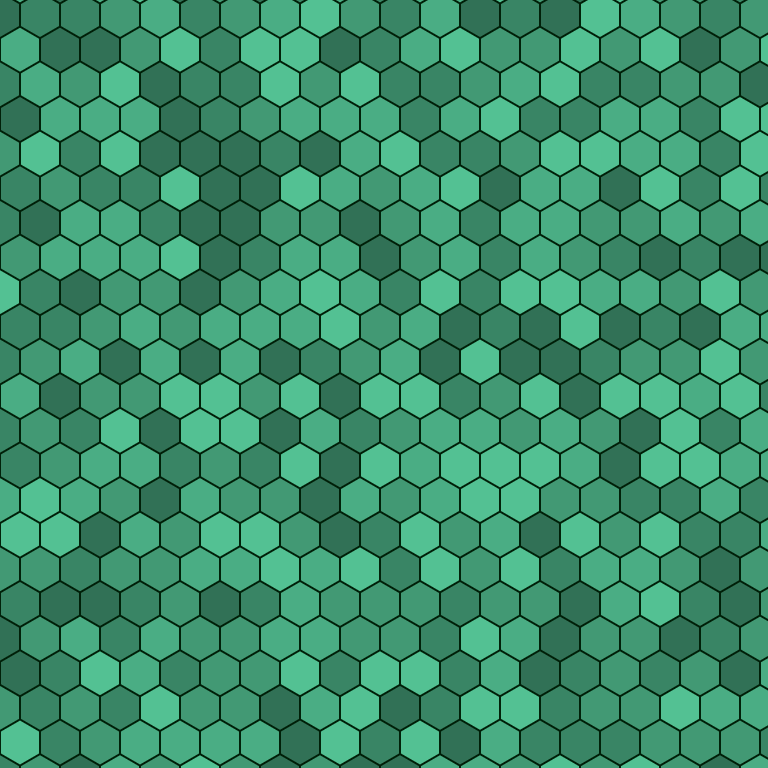
Give the GLSL for this pattern, as a WebGL 2 fragment shader.

```glsl
#version 300 es
precision highp float;
// Honeycomb of pointy-top hexagons in five shades of green with dark seams.
// Two offset rectangular lattices give the nearest cell centre; a hash of
// that cell picks its shade, and the distance to its border draws the seam.

uniform vec2 u_resolution;
out vec4 fragColor;

const float CELLS_ACROSS = 19.2;
const vec2 LATTICE_ORIGIN = vec2(0.5, 0.637);   // in cell widths
const vec2 LATTICE_STEP = vec2(1.0, 1.7320508);
const float SEAM_WIDTH = 0.049;                 // in cell widths
const vec3 SEAM_COLOR = vec3(0.0, 0.12, 0.03);
const vec3 DARK_GREEN = vec3(0.192, 0.445, 0.338);
const vec3 LIGHT_GREEN = vec3(0.325, 0.755, 0.575);

// Integer hash of a cell, returned in 0..1
float cellHash(ivec2 cell) {
    uvec2 k = uvec2(cell + 64) * uvec2(73129u, 95121u);
    uint h = k.x ^ (k.y << 7);
    h = (h ^ (h >> 15)) * 668265u;
    h = (h ^ (h >> 13)) * 374761u;
    h ^= h >> 16;
    return float(h & 65535u) / 65536.0;
}

// Offset of p from the nearest hexagon centre
vec2 hexOffset(vec2 p, vec2 stepSize) {
    vec2 g = p / stepSize;
    vec2 a = p - stepSize * floor(g + 0.5);
    vec2 b = p - stepSize * (floor(g) + 0.5);
    return dot(a, a) < dot(b, b) ? a : b;
}

// Distance from an offset to the border of a hexagon of width one
float borderDistance(vec2 q) {
    q = abs(q);
    return 0.5 - max(q.x, dot(q, vec2(0.5, 0.8660254)));
}

// Five even shades, the outer two slightly rarer
vec3 cellColor(float h) {
    float level = floor(mix(-0.3, 4.3, h) + 0.5);
    return mix(DARK_GREEN, LIGHT_GREEN, level / 4.0);
}

void main() {
    float side = min(u_resolution.x, u_resolution.y);
    vec2 p = gl_FragCoord.xy / side * CELLS_ACROSS - LATTICE_ORIGIN;
    float pixel = CELLS_ACROSS / side;

    vec2 q = hexOffset(p, LATTICE_STEP);
    ivec2 cell = ivec2(round(2.0 * (p - q) / LATTICE_STEP));
    vec3 fill = cellColor(cellHash(cell));

    // Seam with a one-pixel soft edge
    float seamEdge = borderDistance(q) - 0.5 * SEAM_WIDTH;
    float inside = clamp(seamEdge / pixel + 0.5, 0.0, 1.0);
    fragColor = vec4(mix(SEAM_COLOR, fill, inside), 1.0);
}
```
